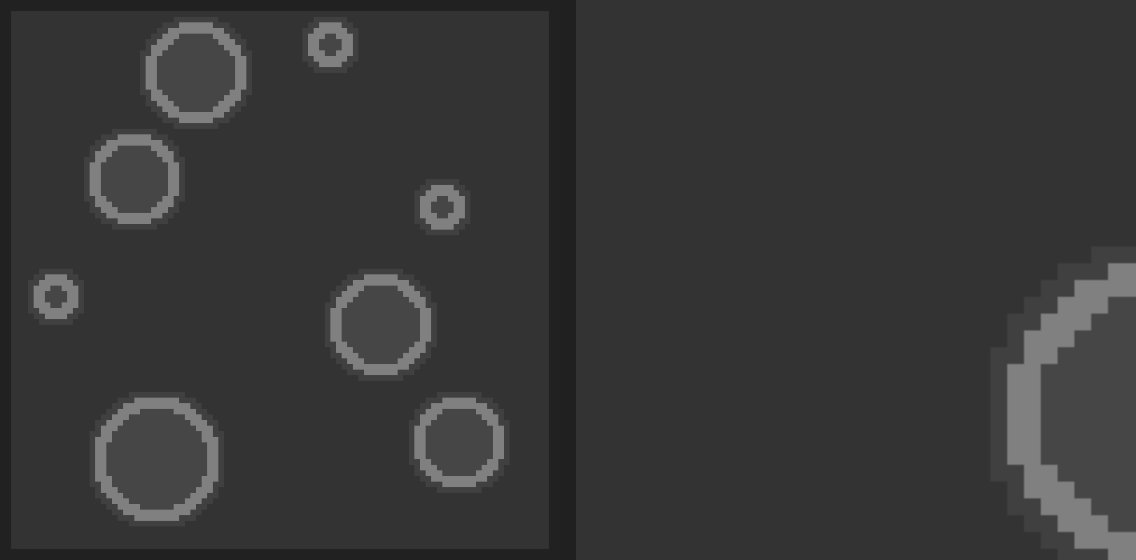
Left, the full canvas; right, a detail of the centre.
Give the GLSL for this pattern, as a three.js fragment shader.

```glsl
// Pixel-art bubbles on a dark framed panel: grey rings with a dim fill and a
// faint halo. The canvas is a grid of blocks, each shaded by its distance to
// bubbles scattered two to a row; block edges are blended to stay smooth.

varying vec2 vUv;

const float BLOCKS = 100.0;       // blocks across the canvas
const float FRAME = 2.0;          // frame width, in blocks
const float RING = 2.0;           // ring thickness, in blocks
const float HALO = 1.3;           // halo reach outside the ring
const float ROUNDING = 0.09;      // lets grazing blocks join a disc
const float EDGE_SOFTNESS = 0.16; // blended part of a block edge
const float WALL_GAP = 4.0;       // least space from bubble to canvas edge
const int BUBBLES = 8;

const float FRAME_GREY = 0.13;
const float PANEL_GREY = 0.20;
const float HALO_GREY = 0.25;
const float FILL_GREY = 0.275;
const float RING_GREY = 0.50;

// Shuffled sizes: three small bubbles, four medium ones, one large.
float bubbleRadius(float id) {
  float rank = mod(5.0 * id + 7.0, 8.0);
  float medium = floor(8.0 + (rank - 2.9) * 0.5) + step(6.5, rank);
  return rank < 2.5 ? 4.0 : medium;
}

// Two columns of loose rows, jittered and snapped to block corners.
vec2 bubbleCenter(float id, float radius) {
  vec2 slot = vec2(mod(id, 2.0), floor((id + 0.5) / 2.0));
  vec2 jitter = 2.0 * fract(id * vec2(0.21, 0.38) + vec2(0.6, 0.1)) - 1.0;
  vec2 center = vec2(26.0, 21.0) + slot * vec2(48.0, 23.0);
  center += jitter * vec2(21.0 - radius, 4.0);
  center = clamp(center, vec2(radius + WALL_GAP), vec2(BLOCKS - radius - WALL_GAP));
  return floor(center + 0.5);
}

// Flat grey of one whole block.
float blockGrey(vec2 block) {
  vec2 p = block + 0.5;
  vec2 wall = min(p, BLOCKS - p);
  float grey = min(wall.x, wall.y) < FRAME ? FRAME_GREY : PANEL_GREY;
  for (int i = 0; i < BUBBLES; i++) {
    float id = float(i);
    float radius = bubbleRadius(id);
    float d = distance(p, bubbleCenter(id, radius)) - radius - ROUNDING;
    if (d < -RING) grey = FILL_GREY;
    else if (d < 0.0) grey = RING_GREY;
    else if (d < HALO) grey = HALO_GREY;
  }
  return grey;
}

void main() {
  // Blend the four nearest blocks over a narrow band at their edges.
  vec2 p = vUv * BLOCKS - 0.5;
  vec2 b = floor(p);
  vec2 w = smoothstep(0.5 - 0.5 * EDGE_SOFTNESS, 0.5 + 0.5 * EDGE_SOFTNESS, p - b);
  float lower = mix(blockGrey(b), blockGrey(b + vec2(1.0, 0.0)), w.x);
  float upper = mix(blockGrey(b + vec2(0.0, 1.0)), blockGrey(b + 1.0), w.x);
  gl_FragColor = vec4(vec3(mix(lower, upper, w.y)), 1.0);
}
```
